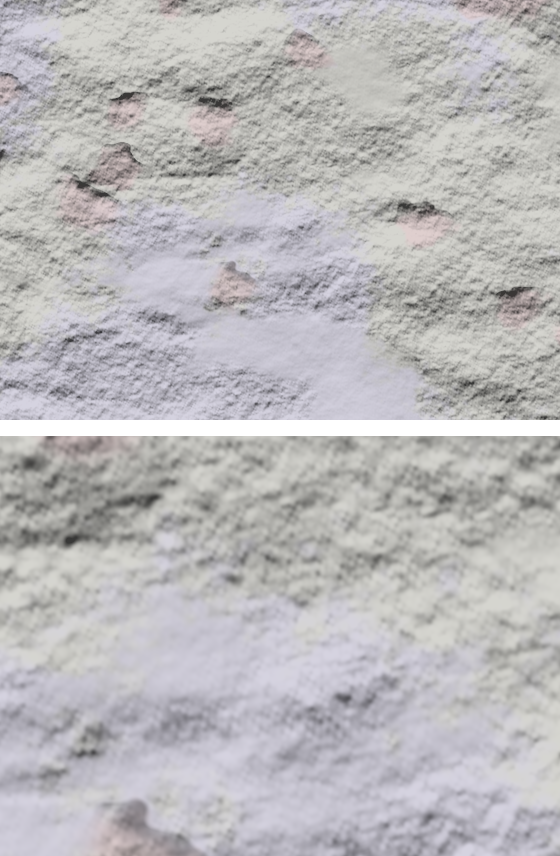
Top: the whole. Bottom: its middle third, enlarged.
Write a Shadertoy shader that draws this texture.

```glsl
const vec3 SAND_TINT = vec3(1.000, 0.998, 0.972);
const vec3 LILAC_TINT = vec3(1.000, 0.988, 1.050);
const vec3 PINK_TINT = vec3(1.055, 0.962, 0.965);
const vec2 LIGHT_DIR = vec2(-0.30, 0.954);
const float MID_TONE = 0.735;
const float CONTRAST = 0.090;
const float HIGHLIGHT_ROLLOFF = 0.020;
const float RELIEF_SCALE = 4.0;
const float RELIEF_STEP = 0.012;
const float RELIEF_GAIN = 0.38;
const float GRAIN_SCALE = 64.0;
const float GRAIN_STEP = 0.005;
const float GRAIN_GAIN = 7.6;
const float POCKET_SCALE = 4.2;
const float POCKET_CHANCE = 0.50;
const float POCKET_DEPTH = 2.1;

float hash(vec2 p) {
    return fract(sin(dot(p, vec2(127.1, 311.7))) * 43758.5453);
}

float noise(vec2 p) {
    vec2 i = floor(p), f = fract(p);
    f = f * f * (3.0 - 2.0 * f);
    float low = mix(hash(i), hash(i + vec2(1, 0)), f.x);
    float high = mix(hash(i + vec2(0, 1)), hash(i + vec2(1, 1)), f.x);
    return mix(low, high, f.y);
}

float fbm(vec2 p, int octaves) {
    const mat2 TURN = mat2(1.6, 1.2, -1.2, 1.6);
    float sum = 0.0, amp = 0.5;
    for (int i = 0; i < octaves; i++) {
        sum += amp * noise(p);
        p = TURN * p + 17.3;
        amp *= 0.5;
    }
    return sum;
}

// Mounds and crumbling ledges, with creases where the folded noise turns
float relief(vec2 p) {
    vec2 q = p * vec2(0.85, 1.15) * RELIEF_SCALE;
    q += 0.35 * vec2(noise(q * 1.3 + 5.0), noise(q * 1.3 + 31.0));
    return fbm(q, 4) + 0.45 * abs(noise(q * 1.2 + 9.0) - 0.5);
}

float grain(vec2 p) {
    return fbm(p * GRAIN_SCALE, 3);
}

// Scattered hollows: x is the shadow below the upper lip, y the pink soil
vec2 pockets(vec2 p) {
    vec2 q = p * POCKET_SCALE;
    q += 0.40 * (vec2(fbm(p * 14.0, 3), fbm(p * 14.0 + 40.0, 3)) - 0.44);
    vec2 cell = floor(q), result = vec2(0.0);
    for (int y = -1; y <= 1; y++)
    for (int x = -1; x <= 1; x++) {
        vec2 id = cell + vec2(x, y);
        if (hash(id + 3.7) > POCKET_CHANCE) continue;
        vec2 d = q - id - vec2(hash(id + 11.0), hash(id + 23.0));
        float angle = -0.9 * hash(id + 47.0) + 0.2;
        float c = cos(angle), s = sin(angle);
        d = mat2(c, -s, s, c) * d;
        float size = mix(0.16, 0.34, hash(id + 61.0));
        vec2 e = d / (size * vec2(1.0, 0.6));
        float lip = smoothstep(1.05, 0.90, length(e)) * smoothstep(0.05, 0.95, e.y + 0.15);
        vec2 soil = (d + vec2(0.0, 0.3 * size)) / (size * vec2(1.1, 0.9));
        result = max(result, vec2(lip, exp(-dot(soil, soil))));
    }
    return result;
}

void mainImage(out vec4 fragColor, in vec2 fragCoord) {
    vec2 p = fragCoord / iResolution.y;

    // Patches of lilac powder, some of them brushed smooth
    float mottle = fbm(p * 45.0, 3) - 0.44;
    float lilac = smoothstep(0.44, 0.58, fbm(p * 2.6 + 71.0, 4) + 0.25 * mottle);
    float smoothPatch = smoothstep(0.60, 0.74, fbm(p * vec2(3.5, 6.0) + 13.0, 3) + 0.12 * lilac);
    vec2 pocket = pockets(p);
    float pink = smoothstep(0.35, 0.75, pocket.y + 0.5 * mottle);

    // Slope lighting at the scale of mounds and of grains
    float moundLight = (relief(p) - relief(p + LIGHT_DIR * RELIEF_STEP)) / RELIEF_STEP;
    float grainLight = grain(p) - grain(p + LIGHT_DIR * GRAIN_STEP);
    float roughness = mix(1.0, 0.25, smoothPatch);
    float light = RELIEF_GAIN * moundLight * mix(1.0, 0.4, smoothPatch);
    light += GRAIN_GAIN * grainLight * roughness;
    light += 0.35 * smoothPatch + 0.15 * lilac - 0.35 * pink;
    light -= POCKET_DEPTH * pocket.x;
    light = clamp(light, -3.3, 2.2);

    // Bright tones flatten out while shadows deepen
    float tone = MID_TONE + CONTRAST * light - HIGHLIGHT_ROLLOFF * light * light;
    vec3 tint = mix(SAND_TINT, LILAC_TINT, lilac);
    tint = mix(tint, PINK_TINT, 0.8 * pink);
    fragColor = vec4(clamp(tone * tint, 0.0, 1.0), 1.0);
}
```
